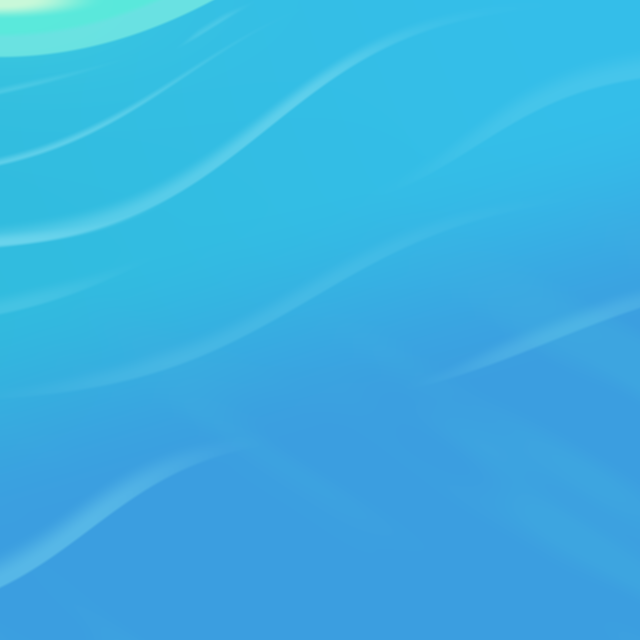
A three.js fragment shader for this background:

```glsl
varying vec2 vUv;

const vec3 DEEP_BLUE = vec3(0.232, 0.620, 0.878);
const vec3 LAGOON = vec3(0.190, 0.735, 0.868);
const vec3 SKY_CYAN = vec3(0.205, 0.745, 0.915);
const vec3 SHAFT_BLUE = vec3(0.250, 0.690, 0.880);
const vec3 FOAM = vec3(0.500, 0.865, 0.945);
const vec3 MINT = vec3(0.440, 0.900, 0.885);
const vec3 BRIGHT_MINT = vec3(0.330, 0.920, 0.850);
const vec3 SUN = vec3(0.860, 0.985, 0.850);

float hash(vec2 cell) {
  vec3 q = fract(vec3(cell.xyx) * 0.1031);
  q += dot(q, q.yzx + 33.33);
  return fract((q.x + q.y) * q.z);
}

float valueNoise(vec2 p) {
  vec2 cell = floor(p);
  vec2 f = fract(p);
  f = f * f * (3.0 - 2.0 * f);
  float low = mix(hash(cell), hash(cell + vec2(1.0, 0.0)), f.x);
  float high = mix(hash(cell + vec2(0.0, 1.0)), hash(cell + 1.0), f.x);
  return mix(low, high, f.y);
}

// S-shaped curve through mid, rising by height on either side
float swell(float x, vec2 mid, float height, float reach) {
  float u = (x - mid.x) / reach;
  return mid.y + height * (1.0 - 2.0 / (exp(2.0 * u) + 1.0));
}

// Crisp lower edge, soft upper edge, tapered over span
float ribbon(vec2 p, vec2 mid, float height, float reach, vec2 span, float thickness) {
  float t = (p.x - span.x) / (span.y - span.x);
  float taper = smoothstep(0.0, 0.35, t) * (1.0 - smoothstep(0.55, 1.0, t));
  float d = p.y - swell(p.x, mid, height, reach);
  float width = thickness * mix(0.4, 1.0, taper);
  float body = smoothstep(-0.003, 0.004, d) * (1.0 - smoothstep(0.2 * width, width, d));
  return body * taper;
}

// Area above a parabolic edge
float cornerBand(vec2 p, float base, float bend, float softness) {
  return smoothstep(-softness, softness, p.y - base - bend * p.x * p.x);
}

// Faint diagonal streaks, layered by scale
float lightShafts(vec2 p) {
  vec2 along = normalize(vec2(1.0, -0.62));
  vec2 q = vec2(dot(p, along), dot(p, vec2(-along.y, along.x)));
  float sum = 0.0;
  for (int i = 0; i < 2; i++) {
    float scale = 1.0 + float(i);
    sum += valueNoise(q * vec2(2.6, 11.0) * scale + 7.3 * scale) / scale;
  }
  return smoothstep(0.65, 1.25, sum);
}

vec3 water(vec2 p) {
  float level = p.y - 0.3 * p.x;
  vec3 shallow = mix(LAGOON, SKY_CYAN, smoothstep(0.0, 1.2, p.x * 0.8 + p.y * 0.4));
  vec3 color = mix(DEEP_BLUE, shallow, smoothstep(0.16, 0.56, level));
  float depth = 1.0 - smoothstep(0.25, 0.55, level);
  return mix(color, SHAFT_BLUE, 0.4 * depth * lightShafts(p));
}

void main() {
  vec2 p = vUv;
  vec3 color = water(p);

  // Long central waves
  float crest = ribbon(p, vec2(0.42, 0.800), 0.20, 0.25, vec2(-0.5, 0.88), 0.040);
  float glint = exp(-pow((p.x - 0.51) / 0.12, 2.0));
  color = mix(color, FOAM, crest * (0.48 + 0.32 * glint));
  color = mix(color, FOAM, 0.45 * ribbon(p, vec2(0.28, 0.690), 0.08, 0.17, vec2(-0.3, 0.29), 0.022));
  color = mix(color, FOAM, 0.20 * ribbon(p, vec2(0.49, 0.535), 0.17, 0.29, vec2(-0.1, 0.94), 0.040));

  // Right-hand waves
  color = mix(color, FOAM, 0.23 * ribbon(p, vec2(0.745, 0.772), 0.12, 0.19, vec2(0.56, 1.35), 0.050));
  color = mix(color, FOAM, 0.25 * ribbon(p, vec2(0.86, 0.466), 0.12, 0.30, vec2(0.62, 1.20), 0.040));

  // Left-hand waves
  color = mix(color, FOAM, 0.40 * ribbon(p, vec2(0.14, 0.172), 0.15, 0.20, vec2(-0.25, 0.43), 0.062));
  color = mix(color, FOAM, 0.55 * ribbon(p, vec2(0.29, 0.880), 0.17, 0.255, vec2(-0.35, 0.48), 0.016));
  color = mix(color, FOAM, 0.25 * ribbon(p, vec2(0.25, 0.600), 0.12, 0.25, vec2(-0.25, 0.26), 0.036));
  color = mix(color, FOAM, 0.30 * ribbon(p, vec2(0.20, 0.907), 0.10, 0.33, vec2(-0.25, 0.22), 0.014));
  color = mix(color, FOAM, 0.28 * ribbon(p, vec2(0.33, 0.955), 0.10, 0.16, vec2(0.27, 0.40), 0.015));

  // Sunlit corner
  float halo = exp(-length((p - vec2(0.0, 1.0)) * vec2(0.75, 1.6)) * 9.0);
  color = mix(color, BRIGHT_MINT, 0.65 * halo);
  color = mix(color, MINT, 0.88 * cornerBand(p, 0.911, 0.8, 0.003));
  color = mix(color, BRIGHT_MINT, 0.75 * cornerBand(p, 0.945, 0.9, 0.006));
  float sun = 1.0 - smoothstep(0.3, 1.2, length((p - vec2(0.0, 1.0)) / vec2(0.14, 0.026)));
  color = mix(color, SUN, 0.85 * sun);

  gl_FragColor = vec4(color, 1.0);
}
```
